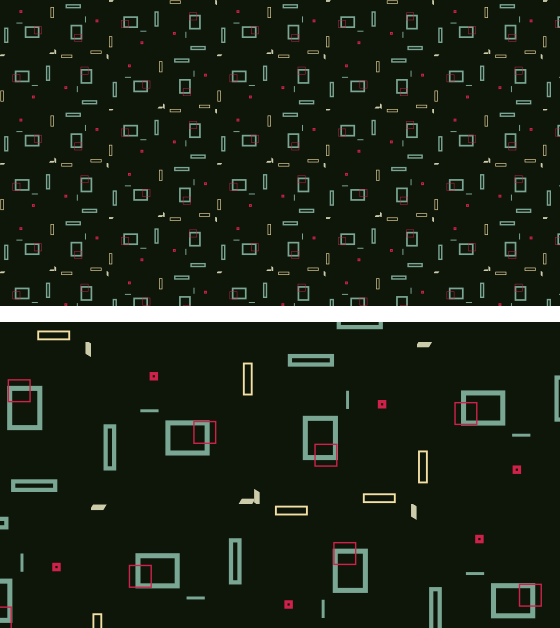
Top: the whole. Bottom: its middle third, enlarged.
Give the GLSL for this pattern, as a Shadertoy shader.

```glsl
// Scattered outlined boxes, bars and dots on a dark ground, each square cell a quarter turn from the last.

const float CELLS_ACROSS = 10.32;

const vec3 GROUND  = vec3(0.055, 0.085, 0.040);
const vec3 TEAL    = vec3(0.480, 0.655, 0.580);
const vec3 CRIMSON = vec3(0.820, 0.130, 0.290);
const vec3 CREAM   = vec3(0.960, 0.880, 0.640);
const vec3 STONE   = vec3(0.800, 0.800, 0.670);

// Share of a square pixel of width px covered by a box
float boxCover(vec2 p, vec2 halfSize, float px) {
    vec2 r = vec2(0.5 * px);
    vec2 overlap = max(min(halfSize, p + r) - max(-halfSize, p - r), 0.0) / px;
    return overlap.x * overlap.y;
}

// Outline lying inside the box edge
float frameCover(vec2 p, vec2 halfSize, float stroke, float px) {
    vec2 hole = max(halfSize - stroke, 0.0);
    return boxCover(p, halfSize, px) - boxCover(p, hole, px);
}

// Turns a cell-centred point by whole quarter turns
vec2 quarterTurn(vec2 p, float turns) {
    float n = mod(turns, 4.0);
    if (n > 1.5) { p = -p; n -= 2.0; }
    return n > 0.5 ? vec2(p.y, -p.x) : p;
}

vec3 motif(vec2 p, float px) {
    vec3 col = GROUND;

    // Teal box, upright bar and dash
    float teal = frameCover(p - vec2(0.092, 0.092), vec2(0.136, 0.108), 0.031, px);
    teal += frameCover(p - vec2(-0.385, 0.150), vec2(0.039, 0.142), 0.026, px);
    teal += boxCover(p - vec2(-0.142, -0.075), vec2(0.056, 0.009), px);
    col = mix(col, TEAL, min(teal, 1.0));

    // Fine crimson square over the box, and the small dot with its pinhole
    float red = frameCover(p - vec2(0.198, 0.058), vec2(0.071), 0.0085, px);
    red += frameCover(p - vec2(-0.115, -0.287), vec2(0.026), 0.019, px);
    col = mix(col, CRIMSON, min(red, 1.0));

    // Slim cream outline by the cell edge
    float cream = frameCover(p - vec2(0.462, -0.270), vec2(0.030, 0.101), 0.0115, px);
    col = mix(col, CREAM, cream);

    // Slanted chip in the corner
    vec2 chip = p - vec2(0.457, 0.482);
    chip.x += 0.6 * chip.y;
    return mix(col, STONE, boxCover(chip, vec2(0.042, 0.017), px));
}

void mainImage(out vec4 fragColor, in vec2 fragCoord) {
    float px = CELLS_ACROSS / iResolution.x;

    // Cells are counted from the top left
    vec2 grid = vec2(fragCoord.x, iResolution.y - fragCoord.y) * px;
    vec2 cell = floor(grid);
    vec2 local = fract(grid) - 0.5;

    // One turn per column, two per row
    vec2 turned = quarterTurn(local, cell.x + 2.0 * cell.y);
    fragColor = vec4(motif(turned, px), 1.0);
}
```
